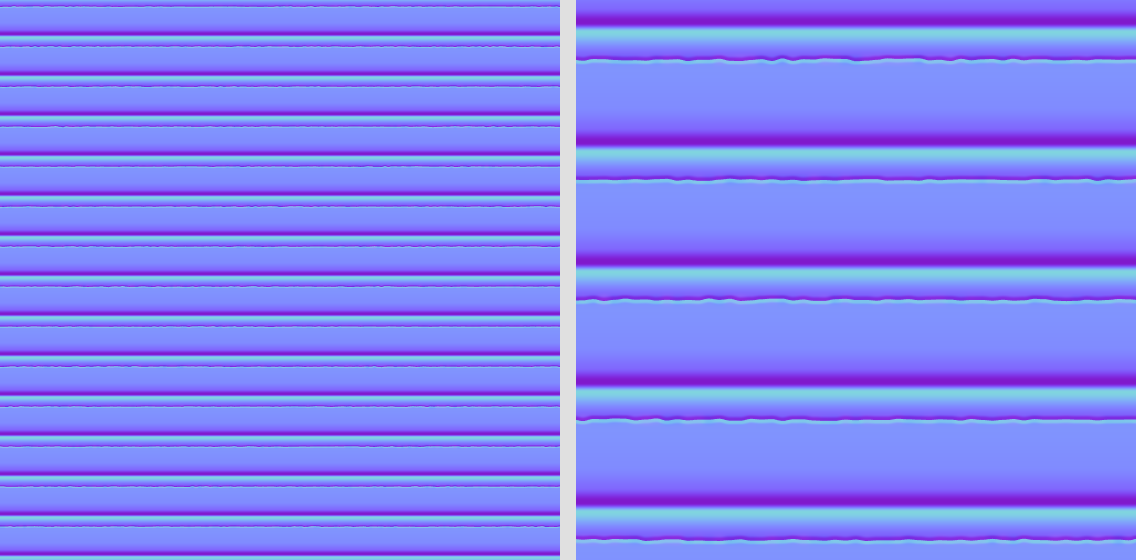
Left, the full canvas; right, a detail of the centre.
Write a WebGL 2 fragment shader that draws this texture map.

```glsl
#version 300 es
precision highp float;
// Normal map of horizontal lap siding: rounded boards, deep grooves and rough thin seams.

#define BOARDS 14.0        // repeats down the tile
#define SEAM_OFFSET 0.165  // first seam below the top edge, in boards
#define FACE_TILT 0.58     // green level on the flat face
#define GROOVE_DARK 0.10   // green level on the wall facing down
#define GROOVE_LIGHT 0.83  // green level on the wall facing up
#define SEAM_DARK 0.17     // green level just above a seam
#define SEAM_LIGHT 0.80    // green level just below a seam
#define SEAM_JITTER 0.014  // unevenness of the seam, in boards
#define ROUGHNESS 0.22     // sideways tilt of specks on the seam
#define WEAR_CELLS 160.0   // fine wear cells across
#define WAVE_CELLS 9.0     // broad wear cells across
#define SAMPLES 6          // vertical samples per pixel

uniform vec2 u_resolution;
out vec4 fragColor;

// Integer hash of a cell, 0 to 1
float hash(vec2 cell) {
    uvec2 q = uvec2(cell) * uvec2(73193u, 49157u);
    uint h = (q.x ^ (q.y + 7919u)) * 747797u;
    h = (h ^ (h >> 15)) * 277803u;
    h = (h ^ (h >> 13)) * 62233u;
    return float((h ^ (h >> 16)) & 65535u) / 65535.0;
}

// Value noise along x that wraps after a whole number of cells
float wrapNoise(float x, float cells, float row) {
    float p = x * cells;
    float left = mod(floor(p), cells);
    float right = mod(left + 1.0, cells);
    float blend = smoothstep(0.0, 1.0, fract(p));
    return mix(hash(vec2(left, row)), hash(vec2(right, row)), blend);
}

// Green level of the board, t running down from one seam to the next
float boardTilt(float t, float seamStrength) {
    // Face, bending gently over its lower edge
    float g = mix(FACE_TILT, 0.545, smoothstep(0.05, 0.45, t));
    g = mix(g, 0.40, smoothstep(0.38, 0.61, t));
    // Groove walls
    g = mix(g, GROOVE_DARK, smoothstep(0.565, 0.675, t));
    g = mix(g, GROOVE_LIGHT, smoothstep(0.695, 0.765, t));
    // Narrow bead, rounding over into the next seam
    g = mix(g, 0.56, smoothstep(0.77, 0.90, t));
    g = mix(g, 0.38, smoothstep(0.86, 0.97, t));
    g = mix(g, SEAM_DARK, smoothstep(0.955, 0.985, t));
    // Bright lip below the seam
    float lip = 1.0 - smoothstep(0.018, 0.042, t);
    return mix(g, SEAM_LIGHT, lip * seamStrength);
}

// Encoded normal at a point of the unit tile
vec3 sidingNormal(vec2 uv) {
    float v = (1.0 - uv.y) * BOARDS - SEAM_OFFSET;
    float seamId = floor(v + 0.5);
    float row = mod(seamId, BOARDS);
    float nearSeam = 1.0 - smoothstep(0.02, 0.07, abs(v - seamId));

    // Wear differs between seams and comes and goes along each one
    float fine = wrapNoise(uv.x, WEAR_CELLS, row) - 0.5;
    float broad = wrapNoise(uv.x, WAVE_CELLS, row + 20.0);
    float speck = wrapNoise(uv.x, WEAR_CELLS, row + 40.0) - 0.5;
    float wear = mix(0.25, 1.0, broad) * nearSeam;

    float t = fract(v + fine * SEAM_JITTER * 2.0 * wear);
    float green = boardTilt(t, 0.95 - 0.6 * wear * abs(speck));

    // Rebuild the facing component from the two tilts
    vec2 tilt = vec2(speck * ROUGHNESS * wear, green * 2.0 - 1.0);
    float facing = sqrt(max(0.0, 1.0 - dot(tilt, tilt)));
    return vec3(tilt, facing) * 0.5 + 0.5;
}

void main() {
    // Average down the pixel to smooth the thin lines
    vec3 color = vec3(0.0);
    for (int i = 0; i < SAMPLES; i++) {
        float shift = (float(i) + 0.5) / float(SAMPLES) - 0.5;
        vec2 uv = (gl_FragCoord.xy + vec2(0.0, shift)) / u_resolution;
        color += sidingNormal(uv);
    }
    fragColor = vec4(color / float(SAMPLES), 1.0);
}
```
